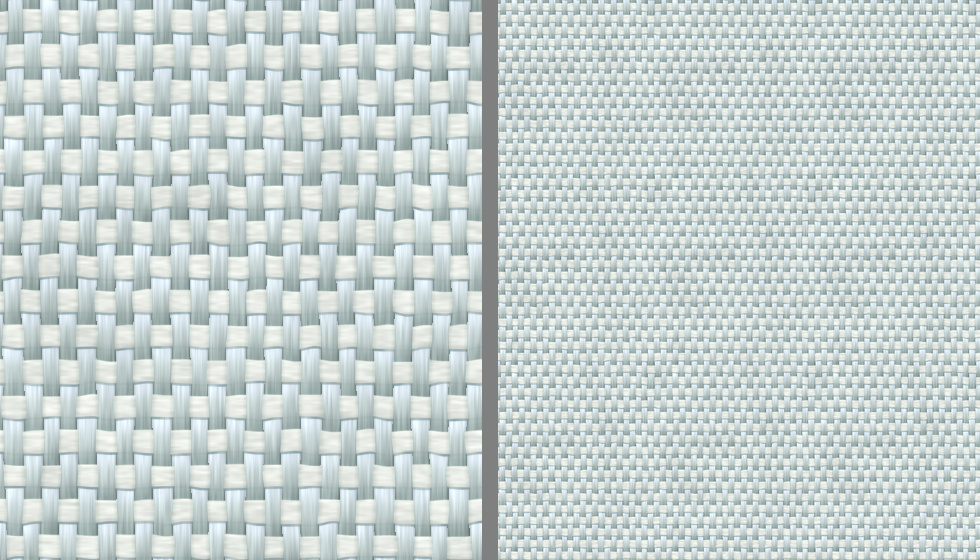
Left, the tile; right, the same tile 3 across and 3 down.
A Shadertoy shader for this texture:

```glsl
const vec2 STRANDS = vec2(26.0, 16.0);
const float BAND = 0.68; // share of a row covered by the weft

float hash(vec2 p) {
    vec3 q = fract(vec3(p.xyx) * 0.1031);
    q += dot(q, q.yzx + 33.33);
    return fract((q.x + q.y) * q.z);
}

// Value noise that wraps after a whole period
float noise(vec2 p, vec2 period) {
    vec2 i = floor(p), f = fract(p);
    f = f * f * (3.0 - 2.0 * f);
    vec2 a = mod(i, period), b = mod(i + 1.0, period);
    return mix(mix(hash(a), hash(vec2(b.x, a.y)), f.x),
               mix(hash(vec2(a.x, b.y)), hash(b), f.x), f.y);
}

float wrapNoise(vec2 uv, vec2 cells) {
    return noise(uv * cells, cells);
}

void mainImage(out vec4 fragColor, in vec2 fragCoord) {
    vec2 uv = fragCoord / iResolution.xy;
    vec2 aa = STRANDS / iResolution.xy;

    // Strand coordinates, rows counted downward, with uneven spacing
    vec2 p = vec2(uv.x, 1.0 - uv.y) * STRANDS - vec2(0.29, 0.27);
    p.x += 0.30 * (wrapNoise(uv, vec2(13.0, 4.0)) - 0.5);
    p.x += 0.10 * (wrapNoise(uv, vec2(26.0, 32.0)) - 0.5);
    p.y += 0.11 * (wrapNoise(uv, vec2(26.0, 16.0)) - 0.5);
    vec2 id = mod(floor(p), STRANDS);
    vec2 f = fract(p);
    float x = f.x - 0.5;
    bool over = mod(id.x + id.y, 2.0) < 0.5;

    // Fibres running along each direction
    float warpFibre = 0.65 * wrapNoise(uv, vec2(208.0, 20.0))
                    + 0.35 * wrapNoise(uv, vec2(390.0, 32.0)) - 0.5;
    float weftFibre = 0.6 * wrapNoise(uv, vec2(39.0, 160.0))
                    + 0.4 * wrapNoise(uv, vec2(52.0, 288.0)) - 0.5;
    float wear = wrapNoise(uv, vec2(9.0, 8.0)) - 0.5;

    // Warp: pale blue where it emerges, grey green where it dives
    float along = over ? (f.y + 1.0 - BAND) / (2.0 - BAND)
                       : (f.y < 0.34 ? 1.0 : (f.y - BAND) / (2.0 - BAND));
    along = clamp(along, 0.0, 1.0);
    vec3 warp = mix(vec3(0.87, 0.92, 0.95), vec3(0.76, 0.81, 0.81), smoothstep(0.08, 0.55, along));
    warp = mix(warp, vec3(0.60, 0.67, 0.66), smoothstep(0.45, 1.0, along));
    warp += 0.17 * warpFibre + 0.05 * wear - 0.07 * x;
    warp -= 0.14 * smoothstep(0.36, 0.5, abs(x));

    // Weft: cream patches that fall away beside the warp
    float fromCrown = over ? 1.0 - abs(x) : abs(x);
    vec3 weft = mix(vec3(0.91, 0.925, 0.90), vec3(0.80, 0.835, 0.81), smoothstep(0.26, 0.62, fromCrown));
    weft += 0.13 * weftFibre + 0.04 * wear;
    weft += 0.03 * smoothstep(0.16, 0.04, f.y) - 0.07 * smoothstep(0.48, BAND, f.y);

    // Layering
    float halfWidth = 0.43 + 0.06 * (hash(id + 7.0) - 0.5);
    float warpOver = over ? smoothstep(halfWidth + aa.x, halfWidth - aa.x, abs(x)) : 0.0;
    float band = smoothstep(0.0, 2.0 * aa.y, f.y) * smoothstep(BAND + aa.y, BAND - aa.y, f.y);
    vec3 color = mix(warp, weft, band * (1.0 - warpOver));

    // Shadow line under each weft, faint across the raised warp
    float seam = smoothstep(0.06, 0.01, abs(f.y - BAND - 0.015));
    float seamDepth = mix(0.62, 0.12, warpOver) * (0.65 + 0.7 * wrapNoise(uv, vec2(52.0, 16.0)));
    color = mix(color, vec3(0.49, 0.59, 0.61), seam * seamDepth);

    fragColor = vec4(clamp(color, 0.0, 1.0), 1.0);
}
```
